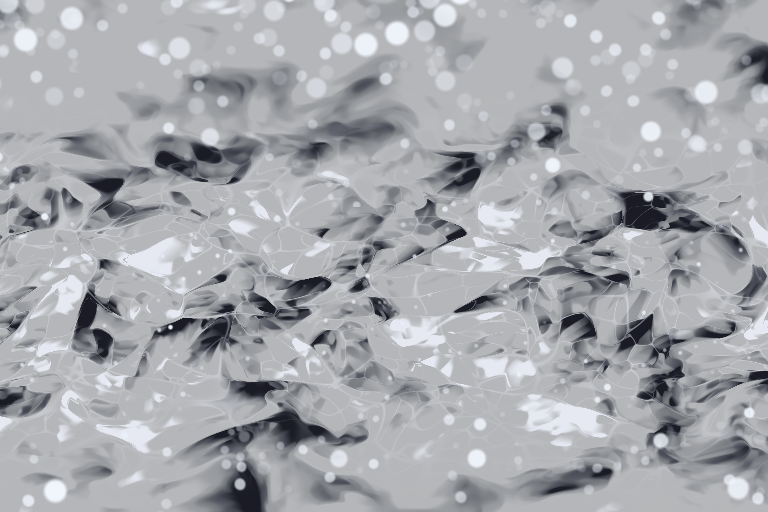
Write a WebGL 1 fragment shader that draws this texture.

```glsl
precision highp float;
// Crumpled silver foil seen at a low angle through a shallow depth of field.
// Three scales of soft Voronoi facets give a reflection level that is mapped
// to metal tones; defocus softens the facets and grows glints into discs.

uniform vec2 u_resolution;

const vec3 SHADOW = vec3(0.10, 0.105, 0.14);
const vec3 SLATE = vec3(0.30, 0.31, 0.35);
const vec3 STEEL = vec3(0.47, 0.48, 0.50);
const vec3 PEWTER = vec3(0.60, 0.61, 0.625);
const vec3 SILVER = vec3(0.71, 0.715, 0.725);
const vec3 SHINE = vec3(0.90, 0.915, 0.95);
const vec3 GLINT = vec3(0.95, 0.97, 1.0);
const float FOCUS_HEIGHT = 0.41;

vec2 hash22(vec2 p) {
  vec3 q = fract(p.xyx * vec3(0.1031, 0.1030, 0.0973));
  q += dot(q, q.yzx + 33.33);
  return fract((q.xx + q.yz) * q.zy);
}

float noise(vec2 p) {
  vec2 i = floor(p);
  vec2 f = fract(p);
  f = f * f * (3.0 - 2.0 * f);
  float low = mix(hash22(i).x, hash22(i + vec2(1.0, 0.0)).x, f.x);
  float high = mix(hash22(i + vec2(0.0, 1.0)).x, hash22(i + 1.0).x, f.x);
  return mix(low, high, f.y);
}

// 0 in the sharp band, 1 where the lens is fully out of focus.
float defocus(float height) {
  return smoothstep(0.09, 0.42, abs(height - FOCUS_HEIGHT));
}

// x: reflection level of tilted shards around 0, y: closeness to a crease.
vec2 facets(vec2 p, float sharpness) {
  vec2 cell = floor(p);
  float total = 0.0;
  float strongest = 0.0;
  float level = 0.0;
  for (int j = -2; j <= 2; j++) {
    for (int i = -2; i <= 2; i++) {
      vec2 id = cell + vec2(float(i), float(j));
      vec2 offset = p - id - hash22(id);
      vec2 traits = hash22(id + 71.3);
      vec2 axis = normalize(hash22(id + 19.7) - 0.499);
      vec2 local = vec2(dot(offset, axis), axis.x * offset.y - axis.y * offset.x);
      float weight = exp(-sharpness * length(local * vec2(0.7, 1.4)));
      float slope = mix(-0.7, 0.7, traits.y);
      level += weight * (traits.x - 0.5 + slope * (local.x + local.y));
      total += weight;
      strongest = max(strongest, weight);
    }
  }
  return vec2(level, total - strongest) / total;
}

// Scattered round glints, sized by the defocus at their own centres.
float glints(vec2 p, float spacing, float minRadius, float maxRadius, float density) {
  vec2 cell = floor(p / spacing);
  float light = 0.0;
  for (int j = -1; j <= 1; j++) {
    for (int i = -1; i <= 1; i++) {
      vec2 id = cell + vec2(float(i), float(j));
      vec2 center = (id + hash22(id + 5.1)) * spacing;
      vec2 traits = hash22(id + 43.9);
      float cluster = smoothstep(0.25, 0.75, noise(center * vec2(5.0, 8.0) + 9.0));
      float radius = mix(minRadius, maxRadius, defocus(center.y)) * mix(0.65, 1.1, traits.y);
      float edge = 0.0015 + 0.15 * radius;
      float disc = 1.0 - smoothstep(radius - edge, radius + edge, length(p - center));
      float present = step(traits.x, density * mix(0.3, 1.3, cluster));
      float strength = mix(0.2, 1.0, traits.y * traits.y);
      light = 1.0 - (1.0 - light) * (1.0 - disc * present * strength);
    }
  }
  return light;
}

vec3 metal(float level) {
  vec3 color = mix(SHADOW, SLATE, smoothstep(0.02, 0.16, level));
  color = mix(color, STEEL, smoothstep(0.14, 0.25, level));
  color = mix(color, PEWTER, smoothstep(0.23, 0.36, level));
  color = mix(color, SILVER, smoothstep(0.36, 0.52, level));
  return mix(color, SHINE, smoothstep(0.86, 1.04, level));
}

void main() {
  vec2 p = gl_FragCoord.xy / u_resolution.y;
  float blur = defocus(p.y + 0.06 * (noise(p * 4.0) - 0.5));

  // Bend the sheet, then fold each scale along the one above it.
  vec2 bend = vec2(noise(p * 9.0), noise(p * 9.0 + 31.0)) - 0.5;
  vec2 sheet = p + 0.05 * bend;
  vec2 broad = facets(sheet * vec2(6.5, 11.0) + 3.0, mix(30.0, 7.0, blur));
  vec2 folds = facets(sheet * vec2(15.0, 24.0) + 1.5 * broad.x, mix(20.0, 6.0, blur));
  vec2 wrinkles = facets(sheet * vec2(34.0, 50.0) + 2.0 * folds.x, mix(12.0, 5.0, blur));

  // Combine the reflections, with darker clusters near the focus.
  float level = 0.53 + 0.62 * broad.x + 0.52 * folds.x * mix(1.0, 0.6, blur);
  level += 0.32 * wrinkles.x * (1.0 - 0.75 * blur);
  level += 0.30 * (noise(p * vec2(4.0, 7.0) + 17.0) - 0.5);
  level -= 0.05 * smoothstep(0.75, 1.0, p.y);
  vec3 color = metal(level);

  // Bright creases on the sharp folds.
  float crease = smoothstep(0.22, 0.5, max(broad.y, folds.y)) * (1.0 - blur);
  color = mix(color, SHINE, 0.55 * crease * noise(p * 25.0));

  // Sparkles in focus and light discs out of focus.
  float discs = glints(p, 0.062, 0.004, 0.021, mix(0.22, 0.48, smoothstep(0.4, 0.9, p.y)));
  float sparkles = glints(p + 2.0 * bend * 0.004, 0.031, 0.0035, 0.011, 0.2);
  color = mix(color, GLINT, discs);
  color = mix(color, GLINT, 0.8 * sparkles);
  gl_FragColor = vec4(color, 1.0);
}
```
